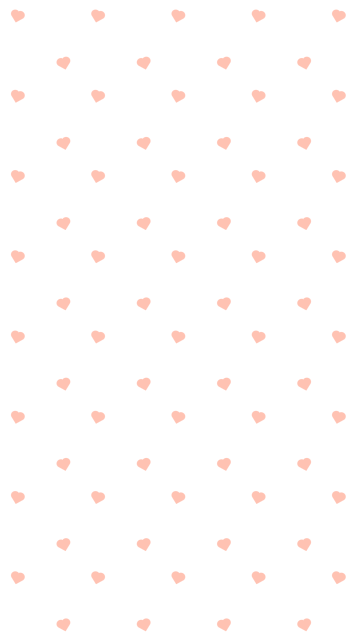
Write a WebGL 2 fragment shader that draws this pattern.

```glsl
#version 300 es
precision highp float;
// Small tilted pink hearts scattered on white in two interleaved square grids.
// Each grid folds the plane into cells with fract; the second grid mirrors
// the heart, so the tilt alternates from row to row.
uniform vec2 u_resolution;
out vec4 fragColor;

// Signed distance to a heart with its tip at the origin, about 1.1 tall.
float heartDistance(vec2 p) {
  p.x = abs(p.x);
  if (p.x + p.y > 1.0) return length(p - vec2(0.25, 0.75)) - sqrt(2.0) / 4.0;
  vec2 toNotch = p - vec2(0.0, 1.0);
  vec2 toSide = p - 0.5 * max(p.x + p.y, 0.0);
  return sqrt(min(dot(toNotch, toNotch), dot(toSide, toSide))) * sign(p.x - p.y);
}

// Distance to a softly rounded heart, tilted clockwise about its middle.
float tiltedHeart(vec2 p) {
  float c = cos(0.26), s = sin(0.26);
  vec2 h = vec2(c * p.x - s * p.y, s * p.x + c * p.y);
  h.x /= 1.05;
  return heartDistance(h / 0.125 + vec2(0.0, 0.54)) * 0.125 - 0.0073;
}

void main() {
  // One unit is one repeat; y runs down from the top edge.
  float repeatsDown = 7.975;
  vec2 p = vec2(gl_FragCoord.x, u_resolution.y - gl_FragCoord.y);
  p *= repeatsDown / u_resolution.y;
  float pixel = repeatsDown / u_resolution.y;

  // Nearest heart of the two grids.
  float d = 1.0;
  for (int i = 0; i < 2; i++) {
    vec2 center = i == 0 ? vec2(0.216, 0.205) : vec2(0.797, 0.792);
    vec2 q = fract(p - center + 0.5) - 0.5;
    float mirror = i == 0 ? 1.0 : -1.0;
    d = min(d, tiltedHeart(q * vec2(mirror, -1.0)));
  }

  // Pink fill with a smooth edge on white.
  vec3 white = vec3(1.0);
  vec3 pink = vec3(1.0, 0.76, 0.70);
  float cover = 1.0 - smoothstep(-0.7 * pixel, 0.7 * pixel, d);
  fragColor = vec4(mix(white, pink, cover), 1.0);
}
```
